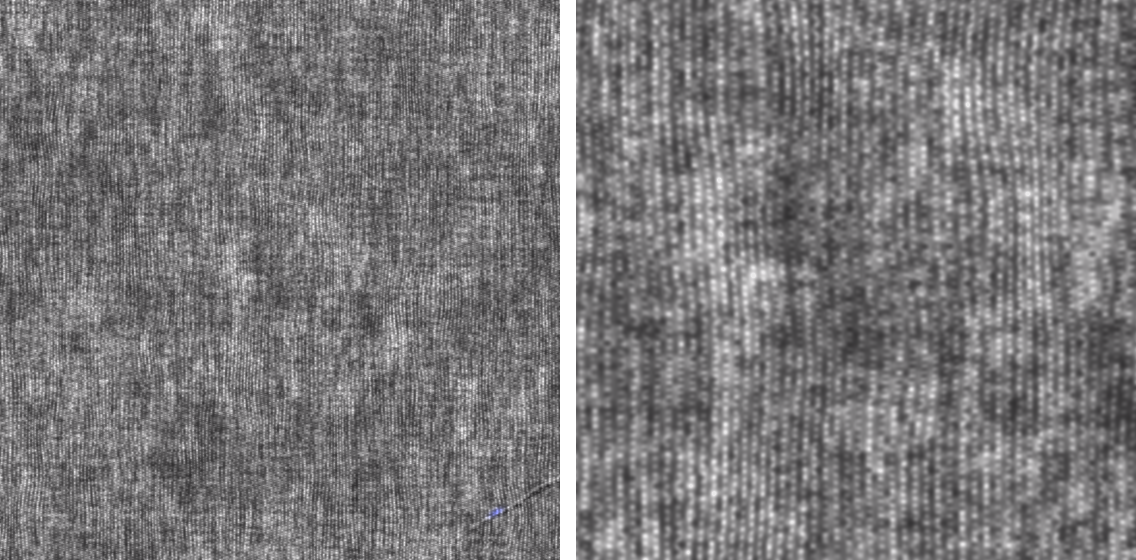
Left: the whole. Right: its middle third, enlarged.
Reproduce this texture procedurally as a WebGL 1 fragment shader.

```glsl
precision highp float;
// Grey woven cloth: wavering vertical warp threads beaded by finer weft rows,
// broken up by stretched noise (streaks, slubs, grain, worn patches),
// with one faint slanting crease in the lower right corner.

uniform vec2 u_resolution;

#define WARP_COUNT 152.0
#define WEFT_COUNT 212.0
#define BASE_GREY 0.463
#define WARP_CONTRAST 0.055
#define WEFT_CONTRAST 0.055
#define STREAK_CONTRAST 0.24
#define SLUB_CONTRAST 0.16
#define GRAIN_CONTRAST 0.29
#define PATCH_CONTRAST 0.13
#define HIGHLIGHT_SKEW 0.8

const float TAU = 6.2831853;

float hash(vec2 p) {
  vec3 q = fract(vec3(p.xyx) * 0.1031);
  q += dot(q, q.yzx + 33.33);
  return fract((q.x + q.y) * q.z);
}

// Smooth value noise centred on zero, from -0.5 to 0.5
float noise(vec2 p) {
  vec2 cell = floor(p);
  vec2 f = fract(p);
  f = f * f * (3.0 - 2.0 * f);
  float low = mix(hash(cell), hash(cell + vec2(1.0, 0.0)), f.x);
  float high = mix(hash(cell + vec2(0.0, 1.0)), hash(cell + 1.0), f.x);
  return mix(low, high, f.y) - 0.5;
}

// Regular thread structure, drifting and fading from place to place
float weave(vec2 uv) {
  float warp = uv.x * WARP_COUNT + 1.6 * noise(uv * vec2(24.0, 13.0) + 7.0);
  float weft = uv.y * WEFT_COUNT + 1.6 * noise(uv * vec2(15.0, 26.0) + 91.0);
  float ridge = -cos(TAU * warp);
  float bead = cos(TAU * (weft + 0.5 * floor(warp)));
  float warpStrength = 1.0 + 1.6 * noise(uv * vec2(30.0, 16.0) + 43.0);
  return WARP_CONTRAST * ridge * warpStrength
       + WEFT_CONTRAST * bead * (0.5 + 0.5 * ridge);
}

// Uneven yarn: long vertical streaks, shorter horizontal slubs, fine grain
float yarn(vec2 uv) {
  float streak = noise(uv * vec2(165.0, 26.0) + 130.0);
  float slub = noise(uv * vec2(30.0, 175.0) + 210.0);
  float grain = noise(uv * vec2(270.0, 225.0) + 320.0);
  return STREAK_CONTRAST * streak + SLUB_CONTRAST * slub
       + GRAIN_CONTRAST * grain;
}

// Worn light and dark areas at three scales
float patches(vec2 uv) {
  return PATCH_CONTRAST * (0.6 * noise(uv * vec2(6.0, 5.0) + 17.0)
       + 0.8 * noise(uv * vec2(19.0, 13.0) + 58.0)
       + 0.8 * noise(uv * vec2(46.0, 30.0) + 76.0));
}

// Crease shading: a broken bright ridge with a shadow on its lower side
float crease(vec2 uv) {
  float bend = 0.006 * noise(uv * 22.0);
  float line = uv.y - 0.075 - 0.58 * (uv.x - 0.87) + bend;
  float reach = smoothstep(0.80, 0.88, uv.x);
  float broken = 0.7 + 0.8 * noise(uv * 120.0);
  float ridge = exp(-pow(line / 0.0028, 2.0));
  float shadow = exp(-pow((line + 0.007) / 0.004, 2.0));
  return reach * (0.22 * ridge * broken - 0.13 * shadow);
}

// Small bluish fleck caught in the crease
float blueFleck(vec2 uv) {
  vec2 d = uv - vec2(0.886, 0.085);
  vec2 along = normalize(vec2(1.0, 0.58));
  vec2 q = vec2(dot(d, along) / 0.014, (d.y * along.x - d.x * along.y) / 0.006);
  return exp(-dot(q, q));
}

void main() {
  vec2 uv = gl_FragCoord.xy / u_resolution;

  float relief = weave(uv) + yarn(uv) + patches(uv);
  // Stretch the lights a little more than the darks
  relief += HIGHLIGHT_SKEW * (relief * relief - 0.011);
  float grey = clamp(BASE_GREY + relief + crease(uv), 0.16, 0.92);

  vec3 cloth = grey + vec3(0.003, -0.003, 0.002);
  vec3 color = mix(cloth, cloth * vec3(0.75, 0.8, 1.35), blueFleck(uv));
  gl_FragColor = vec4(color, 1.0);
}
```
